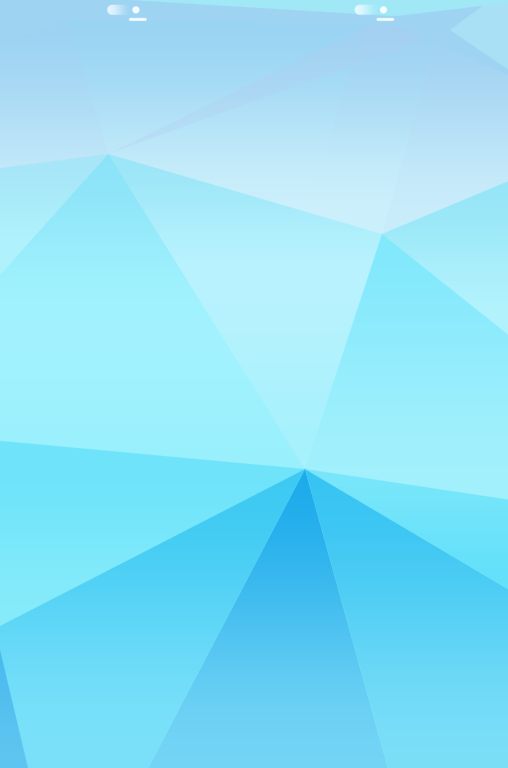
Write a Shadertoy shader that draws this background.

```glsl
// Low-poly icy blue backdrop: gradient facets fanning out from three shared corners.
#define LEFT_HUB vec2(0.141, 0.2005)
#define RIGHT_HUB vec2(0.4974, 0.3047)
#define LOWER_HUB vec2(0.3971, 0.6107)
#define RIGHT_EDGE 0.6589
#define EDGE_SOFTNESS 0.8
#define LAVENDER vec3(0.70, 0.79, 0.94)
#define PALE_ICE vec3(0.72, 0.95, 0.995)
#define BADGE_STEP 0.3223

// Smooth half plane: 1 on the clockwise side of the line a to b (y points down).
float side(vec2 p, vec2 a, vec2 b) {
    vec2 dir = normalize(b - a), q = p - a;
    float soft = EDGE_SOFTNESS / iResolution.y;
    return smoothstep(-soft, soft, dir.x * q.y - dir.y * q.x);
}

// Sector swept clockwise around the apex, from one point to another.
float wedge(vec2 p, vec2 apex, vec2 from, vec2 to) {
    return side(p, apex, from) * side(p, to, apex);
}

// Vertical colour ramp between two heights.
vec3 ramp(float y, float y0, float y1, vec3 top, vec3 bottom) {
    return mix(top, bottom, smoothstep(y0, y1, y));
}

float segmentDistance(vec2 p, vec2 a, vec2 b) {
    vec2 ab = b - a;
    return length(p - a - ab * clamp(dot(p - a, ab) / dot(ab, ab), 0.0, 1.0));
}

float disc(float distanceToCore, float radius) {
    float soft = EDGE_SOFTNESS / iResolution.y;
    return 1.0 - smoothstep(radius - soft, radius + soft, distanceToCore);
}

// Bright facets between the three hubs and the side borders.
vec3 middleFacets(vec2 p) {
    vec3 col = ramp(p.y, 0.20, 0.42, vec3(0.55, 0.89, 0.97), vec3(0.63, 0.95, 0.995));
    col = mix(col, vec3(0.60, 0.94, 0.99), smoothstep(0.45, 0.61, p.y));
    vec3 upperLeft = ramp(p.y, 0.20, 0.34, vec3(0.65, 0.90, 0.97), vec3(0.69, 0.95, 0.99));
    col = mix(col, upperLeft, side(p, LEFT_HUB, vec2(0.0, 0.358)));
    vec3 centre = ramp(p.y, 0.20, 0.36, vec3(0.61, 0.90, 0.97), PALE_ICE);
    centre = mix(centre, vec3(0.65, 0.945, 0.99), smoothstep(0.36, 0.60, p.y));
    col = mix(col, centre, side(p, LOWER_HUB, LEFT_HUB));
    vec3 right = ramp(p.y, 0.30, 0.62, vec3(0.51, 0.91, 0.99), vec3(0.63, 0.94, 0.99));
    col = mix(col, right, side(p, LOWER_HUB, RIGHT_HUB));
    vec3 upperRight = ramp(p.y, 0.24, 0.42, vec3(0.59, 0.90, 0.97), vec3(0.70, 0.95, 0.99));
    return mix(col, upperRight, side(p, vec2(RIGHT_EDGE, 0.4336), RIGHT_HUB));
}

// Deeper blue fan below the lower hub.
vec3 lowerFan(vec3 col, vec2 p) {
    vec2 leftHigh = vec2(0.0, 0.574), leftLow = vec2(0.0, 0.815);
    vec2 baseLeft = vec2(0.193, 1.0), baseRight = vec2(0.505, 1.0);
    vec2 rightLow = vec2(RIGHT_EDGE, 0.7656), rightHigh = vec2(RIGHT_EDGE, 0.65);
    vec3 aqua = ramp(p.y, 0.60, 0.80, vec3(0.43, 0.89, 0.98), vec3(0.52, 0.92, 0.98));
    vec3 azure = ramp(p.y, 0.62, 0.98, vec3(0.24, 0.79, 0.95), vec3(0.48, 0.88, 0.98));
    vec3 deep = ramp(p.y, 0.60, 1.00, vec3(0.11, 0.67, 0.92), vec3(0.45, 0.83, 0.96));
    vec3 sky = ramp(p.y, 0.62, 1.00, vec3(0.22, 0.77, 0.95), vec3(0.48, 0.87, 0.97));
    vec3 turquoise = ramp(p.y, 0.61, 0.76, vec3(0.47, 0.90, 0.98), vec3(0.39, 0.88, 0.98));
    col = mix(col, aqua, wedge(p, LOWER_HUB, leftLow, leftHigh));
    col = mix(col, turquoise, wedge(p, LOWER_HUB, rightHigh, rightLow));
    col = mix(col, azure, wedge(p, LOWER_HUB, baseLeft, leftLow));
    col = mix(col, sky, wedge(p, LOWER_HUB, rightLow, baseRight));
    col = mix(col, deep, wedge(p, LOWER_HUB, baseRight, baseLeft));
    vec3 corner = ramp(p.y, 0.84, 1.0, vec3(0.29, 0.73, 0.93), vec3(0.37, 0.77, 0.94));
    return mix(col, corner, side(p, vec2(0.0, 0.846), vec2(0.0365, 1.0)));
}

// Misty upper sheet with faint overlapping rays.
vec3 upperSheet(vec2 p) {
    vec2 ridgeLeft = vec2(0.0885, 0.0247), ridgeRight = vec2(0.514, 0.0326);
    vec3 col = ramp(p.y, 0.02, 0.29, vec3(0.60, 0.83, 0.95), vec3(0.80, 0.94, 0.985));
    col = mix(col, LAVENDER, 0.12 * side(p, ridgeLeft, LEFT_HUB));
    col = mix(col, LAVENDER, 0.28 * wedge(p, LEFT_HUB, vec2(0.469, 0.039), vec2(0.586, 0.039)));
    col = mix(col, LAVENDER, 0.10 * side(p, RIGHT_HUB, vec2(0.56, 0.08)));
    float rayFade = 1.0 - smoothstep(0.08, 0.25, p.y);
    col = mix(col, LAVENDER, 0.15 * rayFade * side(p, vec2(0.404, 0.26), vec2(0.475, 0.033)));
    // Crest facets above the ridge.
    float below = side(p, vec2(0.0, 0.0586), ridgeLeft) * side(p, ridgeLeft, ridgeRight)
                * side(p, ridgeRight, vec2(RIGHT_EDGE, 0.0964));
    col = mix(vec3(0.62, 0.83, 0.95), col, below);
    float glint = side(p, vec2(RIGHT_EDGE, 0.0885), vec2(0.586, 0.039))
                * side(p, vec2(0.586, 0.039), vec2(RIGHT_EDGE, -0.015));
    col = mix(col, vec3(0.68, 0.89, 0.97), 0.8 * glint);
    float crest = side(p, vec2(0.514, 0.021), vec2(0.169, 0.0))
                * side(p, vec2(RIGHT_EDGE, 0.004), vec2(0.514, 0.021));
    return mix(col, vec3(0.63, 0.91, 0.97), crest);
}

// Repeated small pill, dot and dash near the top border.
vec3 badges(vec3 col, vec2 p) {
    for (int i = 0; i < 2; i++) {
        vec2 q = p - vec2(0.177 + float(i) * BADGE_STEP, 0.0128);
        float fade = 1.0 - smoothstep(-0.036, -0.006, q.x);
        float pill = disc(segmentDistance(q, vec2(-0.031, 0.0), vec2(-0.012, 0.0)), 0.0065);
        float dot_ = disc(length(q), 0.0046);
        float dash = disc(segmentDistance(q, vec2(-0.007, 0.0125), vec2(0.012, 0.0125)), 0.0019);
        col = mix(col, vec3(0.96, 0.99, 1.0), max(pill * fade * 0.8, max(dot_, dash)));
    }
    return col;
}

void mainImage(out vec4 fragColor, in vec2 fragCoord) {
    // Height units with y pointing down.
    vec2 p = vec2(fragCoord.x, iResolution.y - fragCoord.y) / iResolution.y;
    vec3 col = lowerFan(middleFacets(p), p);
    float belowLeft = side(p, vec2(0.0, 0.2188), LEFT_HUB);
    float belowHubs = side(p, LEFT_HUB, RIGHT_HUB);
    float belowRight = side(p, RIGHT_HUB, vec2(RIGHT_EDGE, 0.237));
    float belowSheet = p.x < LEFT_HUB.x ? belowLeft : p.x < RIGHT_HUB.x ? belowHubs : belowRight;
    col = mix(upperSheet(p), col, belowSheet);
    fragColor = vec4(badges(col, p), 1.0);
}
```
